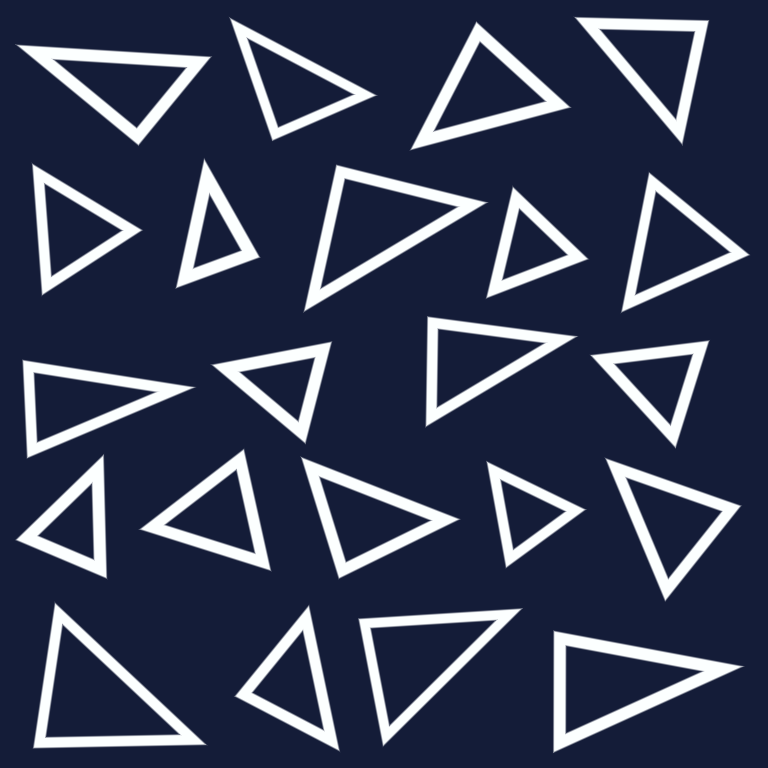
Reproduce this pattern procedurally as a three.js fragment shader.

```glsl
// Scattered outlined triangles in white on a dark navy ground.
// Each cell of an uneven brick layout holds one triangle; its corners are
// shifted by gradient noise so the rows dissolve while edges stay straight.

varying vec2 vUv;

const vec3 GROUND = vec3(0.08, 0.11, 0.22);
const vec3 LINE = vec3(0.99, 1.0, 1.0);
const int ROWS = 5;
const int MAX_COLUMNS = 5;
const float MIN_COLUMNS = 4.0;     // every other row has one more
const float MARGIN = 0.014;        // clear border of the canvas
const float GAP = 0.006;           // space kept inside each cell
const float COLUMN_JITTER = 0.35;  // shift of cell borders, in cells
const float ANGLE_JITTER = 0.9;    // spread of corner directions, radians
const float MIN_REACH = 0.86;      // least corner distance, 1 = cell border
const float WARP = 0.1;            // corner displacement
const float WARP_SCALE = 2.6;
const float STROKE_MIN = 0.0125;
const float STROKE_MAX = 0.0175;
const float SOFTNESS = 0.0016;     // half width of the smoothed edge
const float TAU = 6.2831853;

vec2 hash2(vec2 p) {
  p = vec2(dot(p, vec2(127.1, 311.7)), dot(p, vec2(269.5, 183.3)));
  return fract(sin(p) * 43758.55);
}

float cornerGradient(vec2 cell, vec2 offset) {
  float angle = TAU * hash2(cell).x;
  return dot(vec2(cos(angle), sin(angle)), offset);
}

float gradientNoise(vec2 p) {
  vec2 i = floor(p), f = fract(p);
  vec2 u = f * f * f * (f * (f * 6.0 - 15.0) + 10.0);
  vec2 e = vec2(1.0, 0.0);
  return mix(
    mix(cornerGradient(i, f), cornerGradient(i + e.xy, f - e.xy), u.x),
    mix(cornerGradient(i + e.yx, f - e.yx), cornerGradient(i + e.xx, f - e.xx), u.x),
    u.y);
}

// Displaces a corner, fading to nothing at the canvas border
vec2 warp(vec2 p) {
  vec2 q = p * WARP_SCALE;
  vec2 shift = vec2(gradientNoise(q + 7.3), gradientNoise(q + 31.8));
  return p + WARP * shift * 4.0 * p * (1.0 - p);
}

// Border between columns; the outermost ones stay in place
float columnBorder(float column, float row, float count) {
  float inner = step(0.5, column) * step(column, count - 0.5);
  float jitter = hash2(vec2(column + 17.0, row + 5.0)).x - 0.5;
  return (column + inner * COLUMN_JITTER * jitter) / count;
}

// Corner k of the triangle that fills the given cell, counter-clockwise
vec2 triangleCorner(vec2 cell, float k, vec2 center, vec2 halfSize) {
  vec2 r = hash2(cell * 3.0 + vec2(k * 11.0, 41.0));
  float turn = hash2(cell + 63.0).x + k / 3.0;
  float angle = TAU * turn + ANGLE_JITTER * (r.x - 0.5);
  vec2 dir = vec2(cos(angle), sin(angle));
  dir /= max(abs(dir.x), abs(dir.y));
  vec2 corner = warp(center + halfSize * dir * mix(MIN_REACH, 1.0, r.y));
  return mix(vec2(MARGIN), vec2(1.0 - MARGIN), corner);
}

// Signed distance to the line a-b, positive on its right side
float edgeDistance(vec2 p, vec2 a, vec2 b) {
  vec2 e = normalize(b - a);
  return dot(p - a, vec2(e.y, -e.x));
}

// Coverage of an outline drawn inward with sharp mitred corners
float outline(vec2 p, vec2 a, vec2 b, vec2 c, float width) {
  float d = max(edgeDistance(p, a, b),
                max(edgeDistance(p, b, c), edgeDistance(p, c, a)));
  return smoothstep(SOFTNESS, -SOFTNESS, abs(d + 0.5 * width) - 0.5 * width);
}

void main() {
  float ink = 0.0;
  for (int i = 0; i < ROWS; i++) {
    float row = float(i);
    float count = MIN_COLUMNS + mod(row, 2.0);
    for (int j = 0; j < MAX_COLUMNS; j++) {
      float column = float(j);
      if (column > count - 0.5) break;

      // Box of this cell
      vec2 cell = vec2(column, row);
      float left = columnBorder(column, row, count);
      float right = columnBorder(column + 1.0, row, count);
      vec2 center = vec2(0.5 * (left + right), (row + 0.5) / float(ROWS));
      vec2 halfSize = 0.5 * vec2(right - left, 1.0 / float(ROWS)) - GAP;

      // Its triangle
      vec2 a = triangleCorner(cell, 0.0, center, halfSize);
      vec2 b = triangleCorner(cell, 1.0, center, halfSize);
      vec2 c = triangleCorner(cell, 2.0, center, halfSize);
      float width = mix(STROKE_MIN, STROKE_MAX, hash2(cell + 29.0).y);
      ink = max(ink, outline(vUv, a, b, c, width));
    }
  }
  gl_FragColor = vec4(mix(GROUND, LINE, ink), 1.0);
}
```
